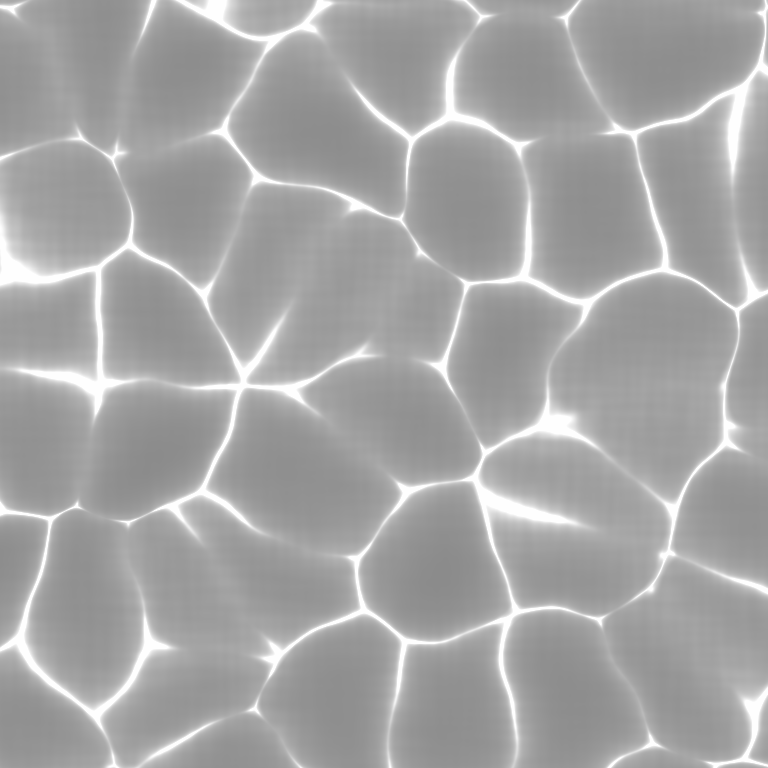
Write a Shadertoy shader that draws this texture.

```glsl
// Grey water caustics: a web of focused light lines around soft, dim cells
#define CELLS 6.2            // cells per canvas height
#define JITTER 0.88          // irregularity of the cell centres
#define WARP 0.30            // bending of the lines, in cells
#define BASE_GREY 0.53       // unlit floor
#define PEAK_GREY 0.995      // brightest light
#define FOCUS vec4(3.0, 9.0, 28.0, 85.0)      // halo to core: inverse widths
#define STRENGTH vec4(0.10, 0.20, 0.50, 1.25) // halo to core: brightness
#define RIPPLE 0.16          // fine streaks inside the glow

vec2 hash2(vec2 p) {
    vec3 q = fract(p.xyx * vec3(0.1031, 0.1030, 0.0973));
    q += dot(q, q.yzx + 33.33);
    return fract((q.xx + q.yz) * q.zy);
}

float cornerSlope(vec2 cell, vec2 corner, vec2 f) {
    float angle = 6.2832 * hash2(cell + corner + 71.0).x;
    return dot(vec2(cos(angle), sin(angle)), f - corner);
}

float gradientNoise(vec2 p) {
    vec2 cell = floor(p), f = fract(p);
    vec2 u = f * f * f * (f * (f * 6.0 - 15.0) + 10.0);
    float low = mix(cornerSlope(cell, vec2(0, 0), f), cornerSlope(cell, vec2(1, 0), f), u.x);
    float high = mix(cornerSlope(cell, vec2(0, 1), f), cornerSlope(cell, vec2(1, 1), f), u.x);
    return mix(low, high, u.y);
}

vec2 bend(vec2 p) {
    vec2 broad = vec2(gradientNoise(p * 0.8 + 13.0), gradientNoise(p * 0.8 + 47.0));
    vec2 small = vec2(gradientNoise(p * 2.1 + 5.0), gradientNoise(p * 2.1 + 29.0));
    return p + WARP * (broad + 0.28 * small);
}

// Squared distance to the jittered centre of one cell
float centreDistance(vec2 p, vec2 cell) {
    vec2 offset = cell + 0.5 + JITTER * (hash2(cell) - 0.5) - p;
    return dot(offset, offset);
}

// Overlap of soft cells at four widths: 0 inside, 1/2 on lines, 2/3 at junctions
vec4 softEdges(vec2 p) {
    vec2 home = floor(p);
    float nearest = 9.0;
    for (int y = -2; y <= 2; y++)
        for (int x = -2; x <= 2; x++)
            nearest = min(nearest, centreDistance(p, home + vec2(x, y)));

    vec4 total = vec4(0.0), squares = vec4(0.0);
    for (int y = -2; y <= 2; y++)
        for (int x = -2; x <= 2; x++) {
            float excess = centreDistance(p, home + vec2(x, y)) - nearest;
            vec4 weight = exp(-FOCUS * excess);
            total += weight;
            squares += weight * weight;
        }
    return 1.0 - squares / (total * total);
}

void mainImage(out vec4 fragColor, in vec2 fragCoord) {
    vec2 uv = fragCoord / iResolution.y;
    vec2 p = uv * CELLS + 20.0;
    vec4 edges = softEdges(bend(p));

    // Lines drift in and out of focus; junctions gather more light
    float sharpness = smoothstep(-0.28, 0.40, gradientNoise(p * 0.85 + 91.0));
    sharpness = min(1.0, sharpness + 0.5 * smoothstep(0.5, 0.66, edges.y));
    vec4 focusing = vec4(1.0, mix(0.5, 1.0, sharpness), sharpness, sharpness * sharpness);
    float light = dot(edges, STRENGTH * focusing);

    // Faint crossed streaks that follow the glow
    float streaks = gradientNoise(uv * vec2(90.0, 12.0)) + gradientNoise(uv * vec2(12.0, 90.0) + 37.0);
    light *= 1.0 + RIPPLE * streaks;

    fragColor = vec4(vec3(min(BASE_GREY + light, PEAK_GREY)), 1.0);
}
```
